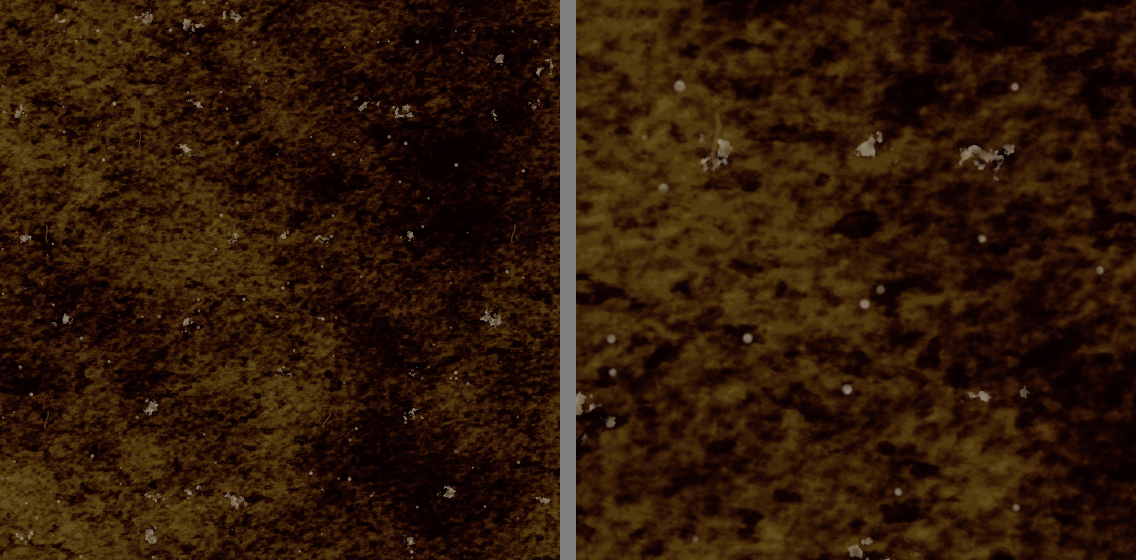
Left, the full canvas; right, a detail of the centre.
A WebGL 1 fragment shader for this texture:

```glsl
precision highp float;
// Dark, damp brown soil with mossy patches, rough crumbs and pale mineral flecks.
uniform vec2 u_resolution;

float hash(vec2 p) {
  vec3 q = fract(vec3(p.xyx) * 0.1031);
  q += dot(q, q.yzx + 33.33);
  return fract((q.x + q.y) * q.z);
}

float noise(vec2 p) {
  vec2 cell = floor(p), f = fract(p);
  f = f * f * (3.0 - 2.0 * f);
  return mix(mix(hash(cell), hash(cell + vec2(1, 0)), f.x),
             mix(hash(cell + vec2(0, 1)), hash(cell + vec2(1, 1)), f.x), f.y);
}

float fbm(vec2 p) {
  float sum = 0.0, amp = 0.5;
  for (int i = 0; i < 4; i++) {
    sum += amp * noise(p);
    p = mat2(1.6, 1.2, -1.2, 1.6) * p + 17.3;
    amp *= 0.5;
  }
  return sum / 0.9375;
}

// Crumbly surface height, stretched slightly along a rising diagonal
float height(vec2 p) {
  return fbm(mat2(0.8, -0.22, 0.2, 1.15) * p * 58.0 + 40.0);
}

// Soil colour for a tone between 0 (pits) and 1 (dry crests)
vec3 soilColor(float tone) {
  vec3 c = mix(vec3(0.03, 0.0, 0.0), vec3(0.07, 0.01, 0.01), smoothstep(0.0, 0.16, tone));
  c = mix(c, vec3(0.14, 0.04, 0.01), smoothstep(0.16, 0.43, tone));
  c = mix(c, vec3(0.20, 0.09, 0.02), smoothstep(0.43, 0.65, tone));
  c = mix(c, vec3(0.25, 0.14, 0.03), smoothstep(0.65, 0.83, tone));
  c = mix(c, vec3(0.31, 0.21, 0.05), smoothstep(0.83, 0.95, tone));
  return mix(c, vec3(0.38, 0.29, 0.11), smoothstep(0.96, 1.0, tone));
}

// Ragged clusters of pale crystals, one per chosen cell
float clusters(vec2 p) {
  vec2 g = p * 13.0, cell = floor(g);
  float chosen = step(0.77, hash(cell + 5.0));
  vec2 center = 0.35 + 0.3 * vec2(hash(cell + 11.0), hash(cell + 23.0));
  vec2 d = (fract(g) - center) * vec2(0.85, 1.2);
  float radius = mix(0.03, 0.17, hash(cell + 31.0));
  float ragged = (fbm(p * 130.0 + 9.0) - 0.5) * 0.75;
  return chosen * smoothstep(0.0, 0.1, radius - length(d) + ragged)
       * smoothstep(0.36, 0.22, length(d));
}

// Lone bright grains
float specks(vec2 p) {
  vec2 g = p * 100.0, cell = floor(g);
  vec2 center = 0.4 + 0.2 * vec2(hash(cell + 3.0), hash(cell + 7.0));
  float radius = mix(0.12, 0.34, hash(cell + 19.0));
  float d = length(fract(g) - center);
  return step(0.987, hash(cell + 61.0)) * smoothstep(radius + 0.12, radius - 0.12, d);
}

// Rare thin, bent root fibres
float fibres(vec2 p) {
  vec2 g = p * 6.0, cell = floor(g);
  float angle = 1.2 + 0.9 * hash(cell + 71.0);
  vec2 d = fract(g) - 0.5;
  vec2 q = vec2(dot(d, vec2(cos(angle), sin(angle))), dot(d, vec2(-sin(angle), cos(angle))));
  q.y += 0.02 * sin(q.x * 22.0);
  return step(0.9, hash(cell + 83.0)) * smoothstep(0.013, 0.004, abs(q.y))
       * smoothstep(0.11, 0.08, abs(q.x));
}

void main() {
  vec2 p = gl_FragCoord.xy / u_resolution.y;

  // Broad damp and dry areas, drier towards the lower left
  float patches = fbm(p * vec2(2.8, 3.4) + 3.7);
  float broad = (patches - 0.5) * 5.0
              + 0.5 * cos(6.2832 * (p.x - 0.12)) + 0.25 * cos(6.2832 * (p.y - 0.3));
  float clumps = (fbm(p * vec2(12.0, 15.0) + 21.0) - 0.5) * 3.0;

  // Relief lit from the upper left, with fine grain and black pits
  float relief = (height(p) - height(p + vec2(-0.0018, 0.0028))) * 5.0;
  float grain = (fbm(p * vec2(130.0, 155.0) + 60.0) - 0.5) * 3.6;
  float pits = smoothstep(0.58, 0.74, fbm(p * vec2(48.0, 75.0) + 90.0));
  float level = broad + clumps + relief + grain - 1.5 * pits + 0.15;

  float tone = 1.0 / (1.0 + exp(-1.7 * level));
  vec3 color = soilColor(tone);
  color.g *= 0.95 + 0.1 * smoothstep(-1.0, 1.0, broad);

  // Pale minerals and fibres on top
  vec3 pale = mix(vec3(0.36, 0.29, 0.18), vec3(0.66, 0.62, 0.54), noise(p * 210.0));
  color = mix(color, pale, 0.85 * max(clusters(p), specks(p)));
  color = mix(color, vec3(0.40, 0.29, 0.13), 0.7 * fibres(p));
  gl_FragColor = vec4(color, 1.0);
}
```
